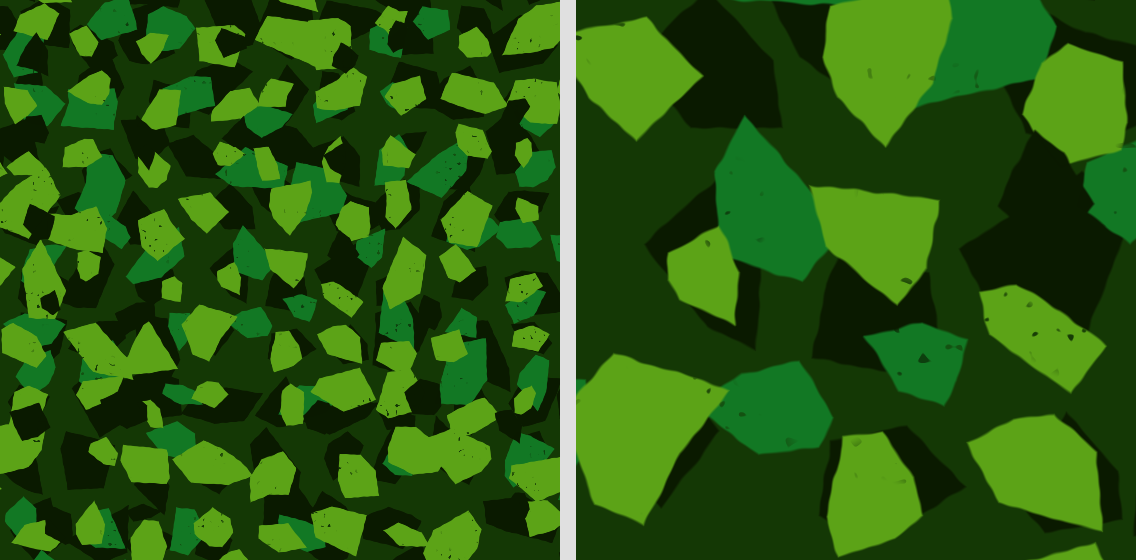
Left: the whole. Right: its middle third, enlarged.
This pattern is drawn by a three.js fragment shader. Its source:

```glsl
varying vec2 vUv;

const vec3 GROUND = vec3(0.08, 0.22, 0.02);
const vec3 SHADOW = vec3(0.04, 0.10, 0.00);
const vec3 LEAF   = vec3(0.07, 0.47, 0.14);
const vec3 LIME   = vec3(0.36, 0.64, 0.09);

// Per layer: cells across, smallest size, largest size (in cells), share kept
const vec4 SHADOW_LAYER = vec4(9.0, 0.33, 0.60, 1.00);
const vec4 LEAF_LAYER   = vec4(8.0, 0.22, 0.45, 0.76);
const vec4 LIME_LAYER   = vec4(9.0, 0.23, 0.54, 1.00);
const vec4 CHIP_LAYER   = vec4(6.0, 0.13, 0.27, 0.50);

const float JITTER      = 0.25;   // shift of a shard from its cell centre
const float STRETCH     = 1.32;   // greatest elongation
const float EDGE_SOFT   = 0.0010;
const float EDGE_ROUGH  = 0.0016;
const float ROUGH_FREQ  = 85.0;
const float FLECK_FREQ  = 125.0;
const float PATCH_FREQ  = 15.0;
const float TAU         = 6.2831853;

float hash(vec2 p) {
  vec3 q = fract(p.xyx * 0.1031);
  q += dot(q, q.yzx + 33.33);
  return fract((q.x + q.y) * q.z);
}

vec2 gradient(vec2 cell) {
  float a = TAU * hash(cell + 17.3);
  return vec2(cos(a), sin(a));
}

float gradientNoise(vec2 p) {
  vec2 i = floor(p), f = fract(p);
  vec2 u = f * f * f * (f * (f * 6.0 - 15.0) + 10.0);
  vec2 x = vec2(1.0, 0.0), y = vec2(0.0, 1.0);
  float low  = mix(dot(gradient(i), f), dot(gradient(i + x), f - x), u.x);
  float high = mix(dot(gradient(i + y), f - y), dot(gradient(i + 1.0), f - 1.0), u.x);
  return mix(low, high, u.y);
}

// Corner k of an irregular polygon with uneven angles and radii
vec2 corner(vec2 key, float k, float count, float stretch) {
  float angle = TAU * (k + 0.65 * hash(key + vec2(k * 7.31, 2.7))) / count;
  float radius = mix(0.55, 1.25, hash(key + vec2(5.9, k * 3.17)));
  return radius * vec2(cos(angle) * stretch, sin(angle) / stretch);
}

// Signed distance to one shard of unit size
float shard(vec2 p, vec2 key) {
  float count = 5.0 + floor(3.0 * hash(key + 41.7));
  float stretch = mix(1.0, STRETCH, hash(key + 53.1));
  float turn = TAU * hash(key + 67.9);
  float c = cos(turn), s = sin(turn);
  p = vec2(c * p.x + s * p.y, c * p.y - s * p.x);

  vec2 a = corner(key, count - 1.0, count, stretch);
  float nearest = 1e3, side = 1.0;
  for (int i = 0; i < 7; i++) {
    if (float(i) >= count) break;
    vec2 b = corner(key, float(i), count, stretch);
    vec2 e = a - b, w = p - b;
    vec2 q = w - e * clamp(dot(w, e) / dot(e, e), 0.0, 1.0);
    nearest = min(nearest, dot(q, q));
    bvec3 crossing = bvec3(p.y >= b.y, p.y < a.y, e.x * w.y > e.y * w.x);
    if (all(crossing) || all(not(crossing))) side = -side;
    a = b;
  }
  return side * sqrt(nearest);
}

// Coverage of a layer of scattered shards
float scatter(vec2 uv, vec4 layer, float seed, float rough) {
  vec2 p = uv * layer.x;
  vec2 home = floor(p);
  float d = 1.0;
  for (int y = -1; y <= 1; y++) {
    for (int x = -1; x <= 1; x++) {
      vec2 id = home + vec2(float(x), float(y));
      vec2 key = id + seed;
      if (hash(key + 11.3) > layer.w) continue;
      vec2 shift = vec2(hash(key + 23.7), hash(key + 31.9)) * 2.0 - 1.0;
      float size = mix(layer.y, layer.z, hash(key + 79.3));
      vec2 local = (p - id - 0.5 - JITTER * shift) / size;
      if (dot(local, local) > 4.0) continue;
      d = min(d, shard(local, key) * size);
    }
  }
  return 1.0 - smoothstep(-EDGE_SOFT, EDGE_SOFT, d / layer.x + rough);
}

void main() {
  float rough = EDGE_ROUGH * gradientNoise(vUv * ROUGH_FREQ);

  // Small ink gaps gathered in patches
  float patches = smoothstep(0.08, 0.28, gradientNoise(vUv * PATCH_FREQ + 9.4));
  float flecks = patches * smoothstep(0.36, 0.46, gradientNoise(vUv * FLECK_FREQ));

  // Layers from back to front
  vec3 color = mix(GROUND, SHADOW, scatter(vUv, SHADOW_LAYER, 103.2, rough));
  color = mix(color, LEAF, scatter(vUv, LEAF_LAYER, 211.6, rough) * (1.0 - 0.6 * flecks));
  float lime = scatter(vUv, LIME_LAYER, 307.4, rough);
  color = mix(color, LIME, lime);
  color = mix(color, GROUND, lime * flecks);
  color = mix(color, SHADOW, scatter(vUv, CHIP_LAYER, 419.8, rough));

  gl_FragColor = vec4(color, 1.0);
}
```
